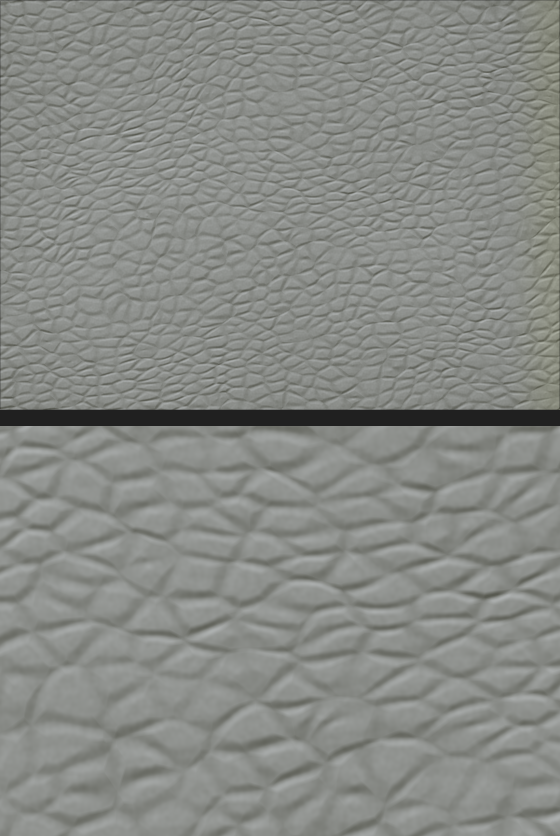
Top, the full canvas; bottom, a detail of the centre.
Give the GLSL for this texture, as a Shadertoy shader.

```glsl
// Grey grained leather: flattened pebbles with soft creases, lit from above.
#define GRAIN_FREQ vec2(23.0, 39.0)
#define GRAIN_TILT 0.2
#define FLOW_WARP 0.035
#define CREASE_WIDTH 0.5
#define LIGHT_STEP vec2(-0.0010, 0.0035)
#define RELIEF 0.62
#define FINE_GRAIN 0.10
#define BASE_TONE 0.63
#define SHADOW_COLOR vec3(0.395, 0.402, 0.372)
#define LIGHT_COLOR vec3(0.645, 0.657, 0.652)

vec2 hash2(vec2 p) {
    vec3 q = fract(p.xyx * vec3(0.1031, 0.1030, 0.0973));
    q += dot(q, q.yzx + 33.33);
    return fract((q.xx + q.yz) * q.zy);
}

float cornerSlope(vec2 cell, vec2 offset) {
    return dot(hash2(cell) * 2.0 - 1.0, offset);
}

float gradientNoise(vec2 p) {
    vec2 i = floor(p), f = fract(p);
    vec2 u = f * f * f * (f * (f * 6.0 - 15.0) + 10.0);
    vec2 e = vec2(1.0, 0.0);
    float low = mix(cornerSlope(i, f), cornerSlope(i + e, f - e), u.x);
    float high = mix(cornerSlope(i + e.yx, f - e.yx), cornerSlope(i + 1.0, f - 1.0), u.x);
    return mix(low, high, u.y);
}

// Nearest and second nearest distances to jittered cell centres
vec2 cellDistances(vec2 p) {
    vec2 i = floor(p), f = fract(p);
    vec2 nearest = vec2(8.0);
    for (int y = -1; y <= 1; y++)
    for (int x = -1; x <= 1; x++) {
        vec2 g = vec2(x, y);
        float d = length(g + 0.08 + 0.84 * hash2(i + g + 100.0) - f);
        nearest = d < nearest.x ? vec2(d, nearest.x) : vec2(nearest.x, min(nearest.y, d));
    }
    return nearest;
}

// Bend and tilt the sheet so that rows of pebbles drift
vec2 flow(vec2 p) {
    p += FLOW_WARP * vec2(gradientNoise(p * 4.0 + 7.0), 2.2 * gradientNoise(p * 3.0 + 31.0));
    p += 0.011 * vec2(gradientNoise(p * 17.0 + 3.0), gradientNoise(p * 19.0 + 53.0));
    float c = cos(GRAIN_TILT), s = sin(GRAIN_TILT);
    return mat2(c, -s, s, c) * p;
}

float leatherHeight(vec2 p) {
    vec2 d = cellDistances(flow(p) * GRAIN_FREQ);
    float plateau = smoothstep(0.0, CREASE_WIDTH, d.y - d.x);
    float depth = clamp(0.78 + 0.9 * gradientNoise(p * 14.0 + 17.0), 0.35, 1.1);
    float wrinkles = 0.28 * gradientNoise(p * vec2(55.0, 80.0));
    return depth * (plateau - 1.0) - 0.5 * d.x * d.x + wrinkles;
}

void mainImage(out vec4 fragColor, in vec2 fragCoord) {
    vec2 uv = fragCoord / iResolution.xy;
    vec2 p = fragCoord / iResolution.y;

    // Relief lighting: soft highlights above pebbles, deeper shade below
    float height = leatherHeight(p);
    float slope = height - leatherHeight(p + LIGHT_STEP);
    float tone = BASE_TONE + RELIEF * slope * (slope > 0.0 ? 0.75 : 1.1);
    tone += 0.13 * height;
    tone += FINE_GRAIN * gradientNoise(p * 190.0);

    // Broad uneven light
    tone += 0.12 * gradientNoise(p * 2.0 + 11.0);
    tone += 0.07 - 0.32 * dot(uv - vec2(0.45, 0.5), uv - vec2(0.45, 0.5));

    vec3 color = mix(SHADOW_COLOR, LIGHT_COLOR, clamp(tone, -0.2, 1.15));

    // Warm right margin and a fine dark rim
    color *= mix(vec3(1.0), vec3(1.03, 1.03, 0.96), smoothstep(0.9, 1.0, uv.x));
    vec2 rim = min(p, vec2(iResolution.x / iResolution.y, 1.0) - p);
    color *= mix(0.72, 1.0, smoothstep(0.0, 0.004, min(rim.x, rim.y)));

    fragColor = vec4(color, 1.0);
}
```
